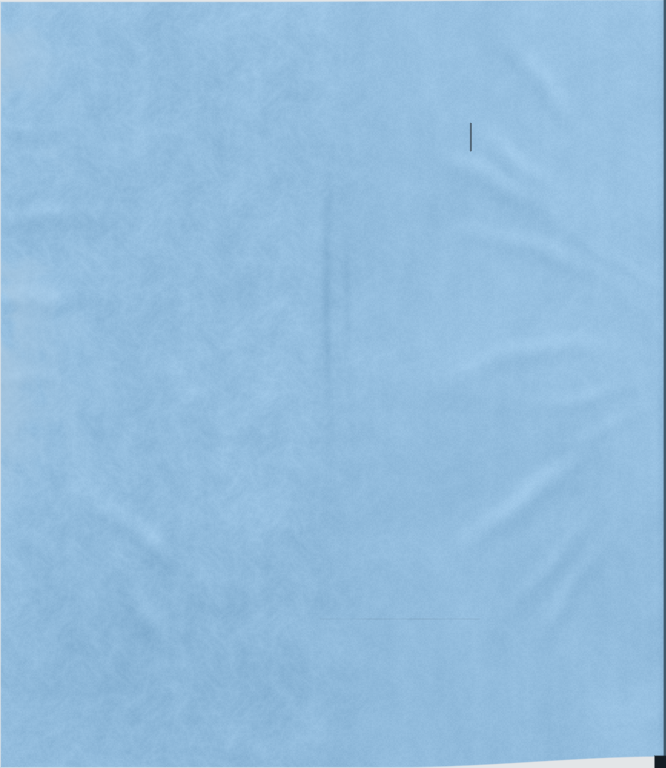
Give the GLSL for this texture, as a WebGL 2 fragment shader.

```glsl
#version 300 es
precision highp float;

uniform vec2 u_resolution;
out vec4 outColor;

const vec3 DEEP_BLUE = vec3(0.500, 0.672, 0.808);
const vec3 PALE_BLUE = vec3(0.665, 0.818, 0.938);
const vec3 WORN_GREY = vec3(0.67, 0.77, 0.85);
const vec3 PAPER = vec3(0.89, 0.90, 0.91);
const vec3 SHADOW = vec3(0.24, 0.34, 0.41);
const vec3 INK = vec3(0.29, 0.36, 0.42);
const vec3 CORNER = vec3(0.08, 0.11, 0.14);
const int FOLDS = 18;
const float FOLD_STRENGTH = 0.24;
const float CLOUD_STRENGTH = 0.13;
const float BLOTCH_STRENGTH = 0.20;
const float MOTTLE_STRENGTH = 0.20;
const float GRAIN_STRENGTH = 0.13;
const float GRAIN_SCALE = 500.0;
const vec2 DRAPE_CENTRE = vec2(0.43, 0.56);

vec2 hash2(vec2 p) {
  vec3 q = fract(p.xyx * vec3(0.1031, 0.1030, 0.0973));
  q += dot(q, q.yzx + 33.33);
  return fract((q.xx + q.yz) * q.zy);
}

// Distance to the nearest scattered cell point, centred on zero
float cellular(vec2 p) {
  vec2 cell = floor(p), f = fract(p);
  float nearest = 2.0;
  for (int y = -1; y <= 1; y++)
    for (int x = -1; x <= 1; x++) {
      vec2 o = vec2(x, y);
      vec2 d = o + hash2(cell + o + 71.0) - f;
      nearest = min(nearest, dot(d, d));
    }
  return sqrt(nearest) - 0.48;
}

// Warped, rotated sine layers
float clouds(vec2 p) {
  float sum = 0.0, weight = 0.5;
  for (int i = 0; i < 6; i++) {
    p = mat2(0.8, 0.6, -0.6, 0.8) * p * 1.7 + 1.3;
    p += 0.6 * sin(p.yx * 1.3);
    sum += weight * sin(p.x) * cos(p.y * 0.9);
    weight *= 0.72;
  }
  return sum;
}

// Soft lit ridge with a shaded lower flank
float ridge(float across, float width) {
  float lit = across / width, shade = lit + 1.7;
  return exp(-lit * lit) - 0.7 * exp(-shade * shade);
}

// Folds curl around the drape centre and flatten at mid height
float folds(vec2 p, float width) {
  float sum = 0.0;
  for (int i = 0; i < FOLDS; i++) {
    float n = float(i);
    vec2 r = hash2(vec2(n, 17.0));
    float y = 0.20 + 0.74 * fract(n * 0.618 + 0.15);
    float left = y > 0.45 ? 0.05 * r.x : 0.10 + 0.10 * r.x;
    float x = i % 3 == 0 ? left : width - 0.03 - 0.18 * r.x;
    vec2 q = vec2(x, y) - DRAPE_CENTRE;
    float a = atan(-14.0 * q.x * q.y) * step(0.06, x) + 0.3 * (r.y - 0.5);
    vec2 d = p - vec2(x, y);
    float along = dot(d, vec2(cos(a), sin(a)));
    float across = dot(d, vec2(-sin(a), cos(a)));
    across += (r.y - 0.5) * 3.0 * along * along + 0.002 * sin(along * 70.0 + n);
    float reach = along / mix(0.045, 0.09, r.y);
    sum += (0.4 + 0.6 * r.x) * exp(-reach * reach) * ridge(across, mix(0.006, 0.013, r.x));
  }
  return sum;
}

// Pair of upright creases down the middle, inside a faint shaded band
float creases(vec2 p) {
  float sum = 0.25 * exp(-pow((p.x - 0.425) / 0.025, 2.0) - pow((p.y - 0.55) / 0.25, 2.0));
  for (int i = 0; i < 2; i++) {
    float n = float(i);
    float bend = 0.006 * sin(9.0 * (p.y - 0.45));
    float across = (p.x - 0.431 - 0.027 * n + bend) / 0.0055;
    float reach = (p.y - 0.62 + 0.02 * n) / (0.13 - 0.04 * n);
    sum += (1.0 - 0.35 * n) * exp(-across * across - reach * reach);
  }
  return sum;
}

float segment(vec2 p, vec2 a, vec2 b) {
  vec2 d = b - a;
  return length(p - a - d * clamp(dot(p - a, d) / dot(d, d), 0.0, 1.0));
}

void main() {
  vec2 p = gl_FragCoord.xy / u_resolution.y;
  float width = u_resolution.x / u_resolution.y;
  float soft = 1.0 / u_resolution.y;

  // Broad tone, worn blotches, streaks and fine grain
  float cloud = clouds(p * 5.0);
  float worn = 1.0 - 0.55 * smoothstep(0.35, 0.55, p.x);
  vec2 warped = p + 0.008 * sin(p.yx * 47.0) + 0.004 * sin(p.yx * 113.0);
  float blotch = cellular(warped * 17.0 + 3.0) + 0.6 * cellular(warped * 33.0);
  float mottle = cellular(warped * 62.0) * 0.7 + cellular(warped * 125.0) * 0.7;
  float streak = cellular(p * vec2(55.0, 5.0));
  float grain = hash2(floor(p * GRAIN_SCALE)).x - 0.5;
  float tone = 0.47 + 0.20 * (p.y - 0.5) + 0.10 * smoothstep(0.45, 0.8, p.x);
  tone += CLOUD_STRENGTH * cloud + worn * (BLOTCH_STRENGTH * blotch + MOTTLE_STRENGTH * mottle);
  tone += 0.07 * streak + GRAIN_STRENGTH * grain + 0.10 * exp(-p.x * 14.0);

  // Folds and creases
  tone += FOLD_STRENGTH * folds(p, width) - 0.26 * creases(p);
  tone -= 0.20 * smoothstep(width - 0.015, width - 0.003, p.x);
  vec3 color = mix(DEEP_BLUE, PALE_BLUE, clamp(tone, -0.2, 1.2));
  float fade = exp(-p.x * 20.0) * smoothstep(0.3, 0.5, p.y);
  color = mix(color, WORN_GREY, 0.5 * fade * smoothstep(-0.2, 0.5, cloud + blotch));

  // Broken hairline and short dark mark
  float hairline = segment(p, vec2(0.417, 0.194), vec2(0.625, 0.194));
  float broken = 0.11 + 0.07 * sin(p.x * 60.0) * sin(p.x * 37.0);
  color = mix(color, INK, broken * (1.0 - smoothstep(0.0, soft, hairline)));
  float mark = segment(p, vec2(0.613, 0.804), vec2(0.613, 0.839));
  color = mix(color, INK, 0.9 * (1.0 - smoothstep(0.0006, 0.0006 + soft, mark)));

  // Pale margins, dark right side and corner
  float hem = 0.001 + 0.014 * smoothstep(0.52, width, p.x);
  float top = 0.9975 + 0.0025 * smoothstep(0.3, width, p.x);
  float inset = min(min(p.x - 0.001, p.y - hem), top - p.y);
  color = mix(PAPER, color, smoothstep(-soft, soft, inset));
  color = mix(color, SHADOW, smoothstep(-soft, soft, p.x - width + 0.003));
  float corner = min(p.x - width + 0.015, 0.016 - p.y);
  color = mix(color, CORNER, smoothstep(-soft, soft, corner));
  outColor = vec4(color, 1.0);
}
```
